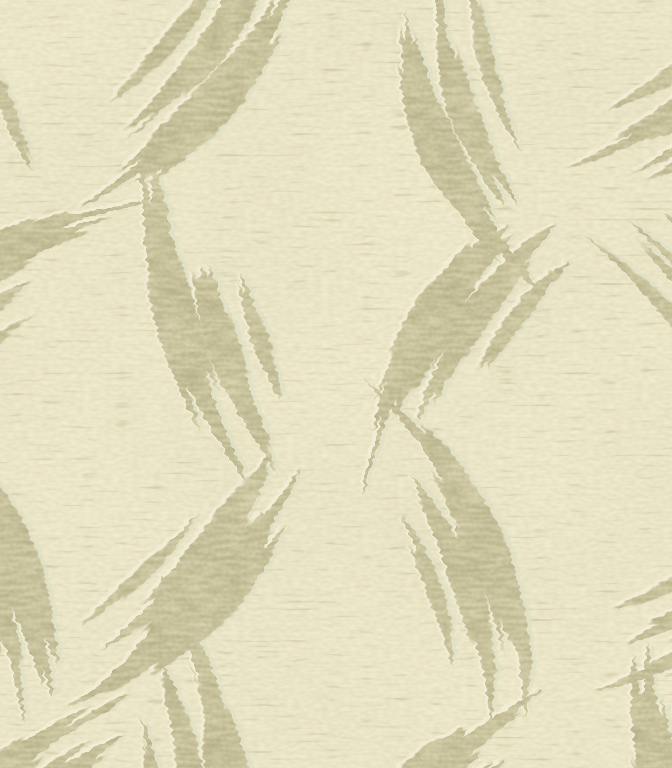
A WebGL 2 fragment shader for this texture:

```glsl
#version 300 es
precision highp float;
// Woven cream fabric with scattered, curved dry-brush motifs in olive thread.
// Motifs sit on a jittered grid with alternating directions; each is a bundle
// of tapered arcs split by stretched gradient noise. Units: canvas height = 1.
#define CELL 0.32
#define JITTER 0.06
#define STROKE_LENGTH 0.205
#define STROKE_WIDTH 0.029
#define BEND 0.75
#define SPLIT 0.022
#define RAGGED 0.006
#define STREAKS 0.075
#define GRAIN 0.045
#define CREAM vec3(0.917, 0.897, 0.777)
#define OLIVE_DARK vec3(0.69, 0.67, 0.51)
#define OLIVE_LIGHT vec3(0.84, 0.815, 0.675)

uniform vec2 u_resolution;
out vec4 fragColor;

vec2 hash2(vec2 p) {
    vec3 q = fract(vec3(p.xyx) * vec3(0.1031, 0.1030, 0.0973));
    q += dot(q, q.yzx + 33.33);
    return fract((q.xx + q.yz) * q.zy);
}

float cornerSlope(vec2 cell, vec2 offset) {
    float a = 6.28318 * hash2(cell).x;
    return dot(vec2(cos(a), sin(a)), offset);
}

// Gradient noise, roughly -0.7 to 0.7.
float noise(vec2 p) {
    vec2 i = floor(p), f = p - i;
    vec2 u = f * f * f * (f * (f * 6.0 - 15.0) + 10.0);
    vec2 e = vec2(1.0, 0.0);
    return mix(mix(cornerSlope(i, f), cornerSlope(i + e, f - e), u.x),
               mix(cornerSlope(i + e.yx, f - e.yx), cornerSlope(i + 1.0, f - 1.0), u.x), u.y);
}

// Signed distance-like value of one bundle; q.x runs along it, q.y across.
float brushBundle(vec2 q, vec2 seed) {
    vec2 shape = hash2(seed + 17.0);
    q.y -= BEND * (0.65 + 0.6 * shape.x) * (q.x * q.x - 0.015);
    float bristle = noise(vec2(q.x * 7.0, q.y * 105.0) + seed * 13.7);
    float d = 1.0;
    for (int i = 0; i < 3; i++) {
        float k = float(i);
        vec2 r = hash2(seed + 31.0 + k * 5.3);
        float halfLength = STROKE_LENGTH * (1.0 - 0.24 * k) * (0.85 + 0.25 * r.x);
        float halfWidth = STROKE_WIDTH * (1.0 - 0.33 * k) * (0.85 + 0.35 * r.y);
        float shift = (r.x - 0.5) * 0.13;
        float t = (q.x - shift) / halfLength * (1.0 + 0.55 * bristle);
        float taper = (1.0 - t * t) * (1.0 + 0.25 * t * sign(r.y - 0.5));
        if (abs(t) > 1.0) taper = 1.0 - t * t;
        float across = q.y + 0.034 - k * (0.042 + 0.006 * shape.y);
        float split = SPLIT * max(bristle, 0.0) * smoothstep(0.1, 0.9, abs(t));
        d = min(d, abs(across) - halfWidth * taper + split);
    }
    return d;
}

float motifs(vec2 p) {
    vec2 g = (p - vec2(0.12, 0.09)) / CELL;
    vec2 home = floor(g);
    float d = 1.0;
    for (int y = -1; y <= 1; y++)
    for (int x = -1; x <= 1; x++) {
        vec2 cell = home + vec2(x, y);
        vec2 seed = cell + 41.0;
        vec2 r = hash2(seed);
        vec2 local = (g - cell - 0.5) * CELL - (r - 0.5) * JITTER;
        if (dot(local, local) > 0.09) continue;
        // Neighbours lean in roughly perpendicular directions.
        float parity = mod(cell.x + cell.y, 2.0);
        float angle = mix(0.5 + 0.45 * r.y, 1.6 + 0.65 * r.x, parity);
        float c = cos(angle), s = sin(angle);
        vec2 q = vec2(c * local.x + s * local.y, c * local.y - s * local.x);
        q.y *= hash2(seed + 7.0).x < 0.5 ? -1.0 : 1.0;
        d = min(d, brushBundle(q, seed));
    }
    return d;
}

float coverage(vec2 p, float soft) {
    return 1.0 - smoothstep(-soft, soft, motifs(p));
}

void main() {
    vec2 p = gl_FragCoord.xy / u_resolution.y;
    float soft = max(1.0 / u_resolution.y, 0.0015);

    // Ground: fine horizontal weave, broad tone and sparse dark slubs
    float grain = noise(p * vec2(110.0, 230.0));
    float slub = noise(p * vec2(22.0, 215.0) + 53.0);
    float cloud = noise(p * 5.0 + 9.0);
    vec3 color = CREAM + GRAIN * grain * vec3(0.8, 0.8, 0.9) + 0.012 * cloud;
    color += 0.02 * slub;
    color -= STREAKS * smoothstep(0.28, 0.6, -slub) * vec3(0.9, 0.9, 1.1);

    // Stepped thread edges
    vec2 woven = p;
    woven.x += RAGGED * noise(p * vec2(30.0, 170.0) + 80.0);
    woven.y += 0.4 * RAGGED * noise(p * vec2(150.0, 60.0) + 20.0);

    // Pale raised rim on the upper left, cool rim on the right
    float stroke = coverage(woven, soft);
    float paleRim = coverage(woven + vec2(0.004, -0.003), soft) * (1.0 - stroke);
    float coolRim = coverage(woven - vec2(0.006, 0.001), soft) * (1.0 - stroke);
    color = mix(color, vec3(0.865, 0.875, 0.775), 0.65 * coolRim);
    color = mix(color, vec3(0.955, 0.94, 0.85), 0.75 * paleRim);

    // Olive fill: short cross threads over slow tone changes
    float threads = noise(p * vec2(38.0, 185.0) + 11.0);
    float stitch = noise(p * vec2(170.0, 200.0) + 67.0);
    float tone = 0.57 + 0.55 * threads + 0.3 * stitch + 0.3 * noise(p * 17.0 + 3.0);
    vec3 olive = mix(OLIVE_DARK, OLIVE_LIGHT, clamp(tone, 0.0, 1.0));
    color = mix(color, olive, stroke * 0.96);

    fragColor = vec4(color, 1.0);
}
```
